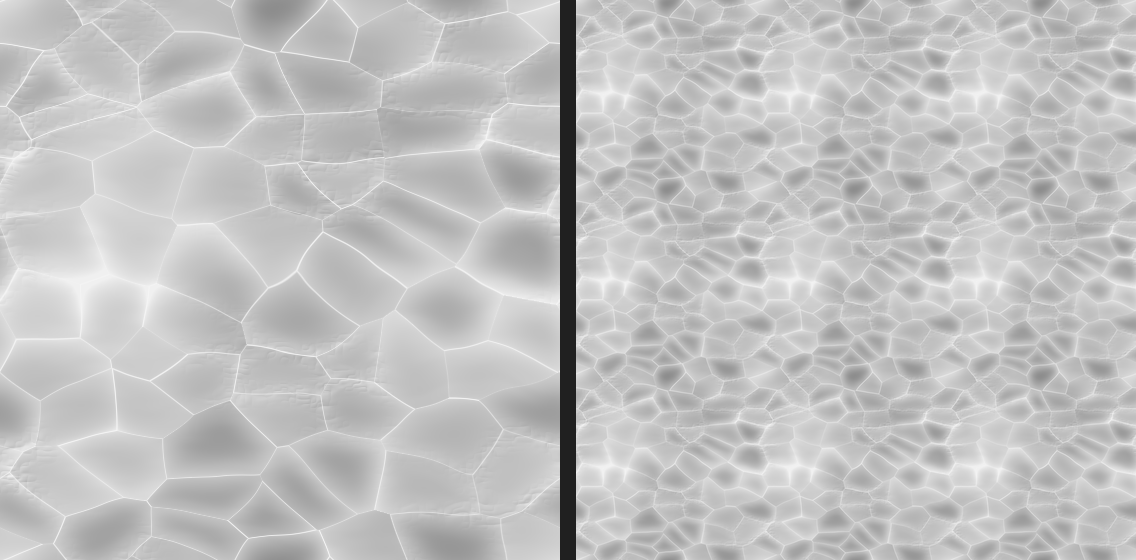
Left: one tile. Right: repeated 3 by 3.
A Shadertoy shader for this texture:

```glsl
// Pale grey membrane: wide, curved cells with darker hollows, split by thin
// white veins, with soft glow and crinkled skin beside some of the veins.
// Built from a warped, wrapping Voronoi diagram and wrapping value noise.

const vec2  CELLS         = vec2(7.0, 10.0); // cells across and up
const float JITTER        = 0.94;    // scatter of cell centres
const float BROAD_WARP    = 0.06;    // stretching of whole cells
const float WARP          = 0.034;   // bending of the veins
const float BASE_TONE     = 0.798;
const float CLOUD_TONE    = 0.22;    // broad light and dark areas
const float HOLLOW_MIN    = 0.03;    // darkening in the middle of a cell
const float HOLLOW_MAX    = 0.175;
const float TILT_TONE     = 0.06;    // shading slope across a cell
const float VEIN_TONE     = 0.96;
const float VEIN_WIDTH    = 0.0011;  // half width
const float GLOW_FALLOFF  = 55.0;
const float DEPTH_FALLOFF = 90.0;
const float CRINKLE_TONE  = 0.17;
const float STREAK_TONE   = 0.018;

vec2 hash22(vec2 p) {
    vec3 q = fract(p.xyx * vec3(0.1031, 0.1030, 0.0973));
    q += dot(q, q.yzx + 33.33);
    return fract((q.xx + q.yz) * q.zy);
}

// Whole-number wrap; the half step keeps the division clear of rounding
vec2 wrap(vec2 i, vec2 period) {
    return i - period * floor((i + 0.5) / period);
}

// Two independent channels of value noise that wrap on the unit square
vec2 noise2(vec2 uv, vec2 period, float seed) {
    vec2 p = uv * period;
    vec2 i = floor(p), f = p - i;
    f = f * f * f * (f * (f * 6.0 - 15.0) + 10.0);
    vec2 lo = wrap(i, period) + seed;
    vec2 hi = wrap(i + 1.0, period) + seed;
    return mix(mix(hash22(lo), hash22(vec2(hi.x, lo.y)), f.x),
               mix(hash22(vec2(lo.x, hi.y)), hash22(hi), f.x), f.y);
}

vec2 cellCentre(vec2 cell) {
    return cell + 0.5 + JITTER * (hash22(wrap(cell, CELLS) + 11.0) - 0.5);
}

// Ridged height of the crinkled skin
float crinkle(vec2 uv) {
    uv += 0.012 * noise2(uv, vec2(24.0), 61.0);
    float coarse = abs(2.0 * noise2(uv, vec2(34.0, 52.0), 71.0).x - 1.0);
    float fine = abs(2.0 * noise2(uv, vec2(78.0, 110.0), 83.0).y - 1.0);
    return coarse + 0.55 * fine;
}

void mainImage(out vec4 fragColor, in vec2 fragCoord) {
    vec2 uv = fragCoord / iResolution.xy;
    float pixel = 1.0 / min(iResolution.x, iResolution.y);

    // Bend the plane so that the straight cell borders become curves
    vec2 bend = BROAD_WARP * (noise2(uv, vec2(3.0), 19.0) - 0.5)
              + WARP * (noise2(uv, vec2(7.0), 23.0) - 0.5)
              + 0.004 * (noise2(uv, vec2(19.0), 37.0) - 0.5);
    vec2 p = (uv + bend) * CELLS;

    // Nearest cell
    vec2 home = floor(p), nearest = home, toCentre = vec2(0.0);
    float best = 1e3;
    for (int y = -2; y <= 2; y++)
    for (int x = -2; x <= 2; x++) {
        vec2 cell = home + vec2(x, y);
        vec2 d = cellCentre(cell) - p;
        if (dot(d, d) < best) {
            best = dot(d, d);
            nearest = cell;
            toCentre = d;
        }
    }

    // Borders with the neighbours: veins, glow and a smooth inner depth
    vec2 nearestId = wrap(nearest, CELLS);
    float vein = 0.0, glow = 0.0, halo = 0.0, nearness = 0.0;
    for (int y = -2; y <= 2; y++)
    for (int x = -2; x <= 2; x++) {
        if (x == 0 && y == 0) continue;
        vec2 cell = nearest + vec2(x, y);
        vec2 toOther = cellCentre(cell) - p;
        vec2 normal = normalize(toOther - toCentre);
        float dist = dot(0.5 * (toCentre + toOther), normal) / length(normal * CELLS);
        float strength = mix(0.2, 1.0, hash22(nearestId + wrap(cell, CELLS) + 47.0).x);
        float width = VEIN_WIDTH * mix(0.5, 1.0, strength);
        float line = 1.0 - smoothstep(width - 0.6 * pixel, width + 0.6 * pixel, dist);
        vein = max(vein, line * strength);
        halo = max(halo, strength * exp(-dist / 0.004));
        glow += strength * strength * exp(-dist * GLOW_FALLOFF);
        nearness += exp(-dist * DEPTH_FALLOFF);
    }
    float depth = -log(nearness) / DEPTH_FALLOFF;
    float hollow = smoothstep(-0.012, 0.052, depth);

    // Broad clouds and patches where the skin is lit or crinkled
    float cloud = 0.65 * noise2(uv, vec2(4.0), 5.0).x
                + 0.35 * noise2(uv, vec2(8.0, 9.0), 17.0).y;
    vec2 patches = noise2(uv, vec2(5.0, 6.0), 29.0);
    float lit = smoothstep(0.55, 0.9, patches.x);
    float rough = smoothstep(0.4, 0.8, patches.y) * (1.0 - smoothstep(-0.005, 0.03, depth));

    // Tone of the cell
    vec2 look = hash22(nearestId + 93.0);
    vec2 slope = hash22(nearestId + 131.0) - 0.5;
    float tone = BASE_TONE + CLOUD_TONE * (cloud - 0.5);
    tone -= hollow * mix(HOLLOW_MIN, HOLLOW_MAX, look.x * look.x);
    tone += TILT_TONE * dot(toCentre, slope) * 2.0;
    tone += glow * (0.01 + 0.09 * lit) + 0.022 * halo;

    // Fine surface relief, lit from the upper left
    float relief = crinkle(uv) - crinkle(uv + vec2(-0.0013, 0.0019));
    tone += CRINKLE_TONE * rough * relief;
    float streak = noise2(uv + bend * 2.0, vec2(18.0, 64.0), 101.0).x - 0.5;
    tone += STREAK_TONE * streak * (1.0 - 0.6 * hollow);

    tone = mix(min(tone, 0.94), VEIN_TONE, 0.92 * vein);
    fragColor = vec4(vec3(clamp(tone, 0.0, 1.0)), 1.0);
}
```
